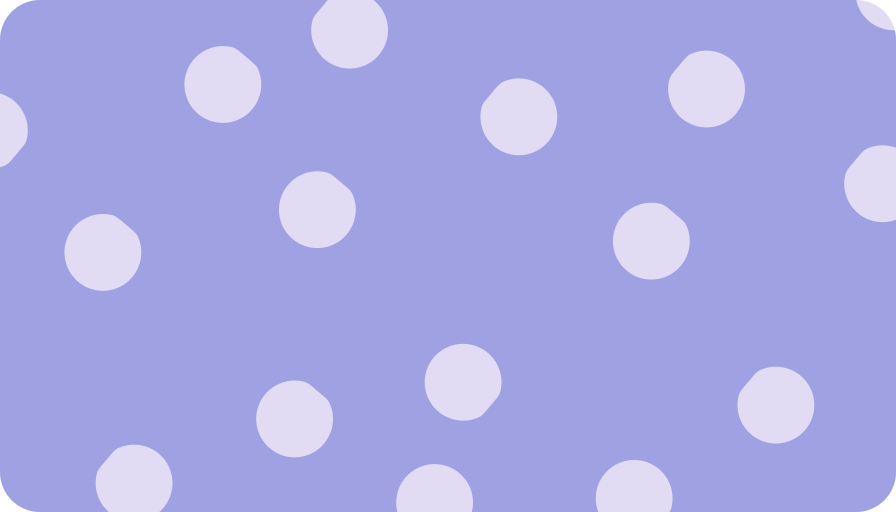
This pattern is drawn by a Shadertoy shader. Its source:

```glsl
const vec3 PERIWINKLE = vec3(0.625, 0.631, 0.890);
const vec3 PALE_LILAC = vec3(0.882, 0.857, 0.957);
const vec3 OUTSIDE = vec3(1.0);

const float DOT_RADIUS = 0.075;
const float CORNER_RADIUS = 0.078;
const vec2 CELL_SIZE = vec2(0.40, 0.342);
const float JITTER = 0.44;
const float GRID_TILT = 0.32;
const float CUT_ANGLE = 0.87;
const float QUARTER_TURN = 1.5708;

// Three random values per cell, from multiplies and fract only
vec3 hash32(vec2 p) {
    vec3 q = fract(p.xyx * vec3(0.1031, 0.1030, 0.0973));
    q += dot(q, q.yxz + 33.33);
    return fract((q.xxy + q.yzz) * q.zyx);
}

mat2 rotation(float angle) {
    float c = cos(angle), s = sin(angle);
    return mat2(c, s, -s, c);
}

float smoothMax(float a, float b, float k) {
    float h = max(k - abs(a - b), 0.0) / k;
    return max(a, b) + 0.25 * k * h * h;
}

float roundedBox(vec2 p, vec2 halfSize, float radius) {
    vec2 q = abs(p) - halfSize + radius;
    return length(max(q, 0.0)) + min(max(q.x, q.y), 0.0) - radius;
}

// Disc with one softly flattened flank facing the given angle
float cutDisc(vec2 p, float radius, float angle) {
    float disc = length(p) - radius;
    float flank = dot(p, vec2(cos(angle), sin(angle))) - 0.94 * radius;
    return smoothMax(disc, flank, 0.04 * radius);
}

// Distance to the nearest dot of a tilted, staggered, jittered grid
float scatteredDots(vec2 p, vec2 cellSize, float tilt) {
    mat2 turn = rotation(tilt);
    vec2 gridPos = (p * turn) / cellSize;
    float nearest = 1.0;
    for (int y = -1; y <= 1; y++) {
        for (int x = -1; x <= 1; x++) {
            vec2 id = floor(gridPos) + vec2(x, y);
            vec3 rnd = hash32(id + 17.0);
            vec2 stagger = vec2(0.5 * mod(id.y, 2.0), 0.0);
            vec2 centre = id + 0.5 + stagger + JITTER * (rnd.xy - 0.5);
            vec2 local = turn * ((gridPos - centre) * cellSize);
            // The flank faces one of three diagonal directions
            float angle = CUT_ANGLE + QUARTER_TURN * (floor(rnd.z * 3.0) - 1.0);
            nearest = min(nearest, cutDisc(local, DOT_RADIUS, angle));
        }
    }
    return nearest;
}

float coverage(float dist, float pixel) {
    return clamp(0.5 - dist / pixel, 0.0, 1.0);
}

void mainImage(out vec4 fragColor, in vec2 fragCoord) {
    float pixel = 1.0 / iResolution.y;
    vec2 size = iResolution.xy * pixel;
    vec2 p = fragCoord * pixel - 0.5 * size;

    // Dots over the plain ground
    float dots = scatteredDots(p, CELL_SIZE, GRID_TILT);
    vec3 color = mix(PERIWINKLE, PALE_LILAC, coverage(dots, pixel));

    // Rounded card corners
    float card = roundedBox(p, 0.5 * size, CORNER_RADIUS);
    color = mix(OUTSIDE, color, coverage(card, pixel));
    fragColor = vec4(color, 1.0);
}
```
